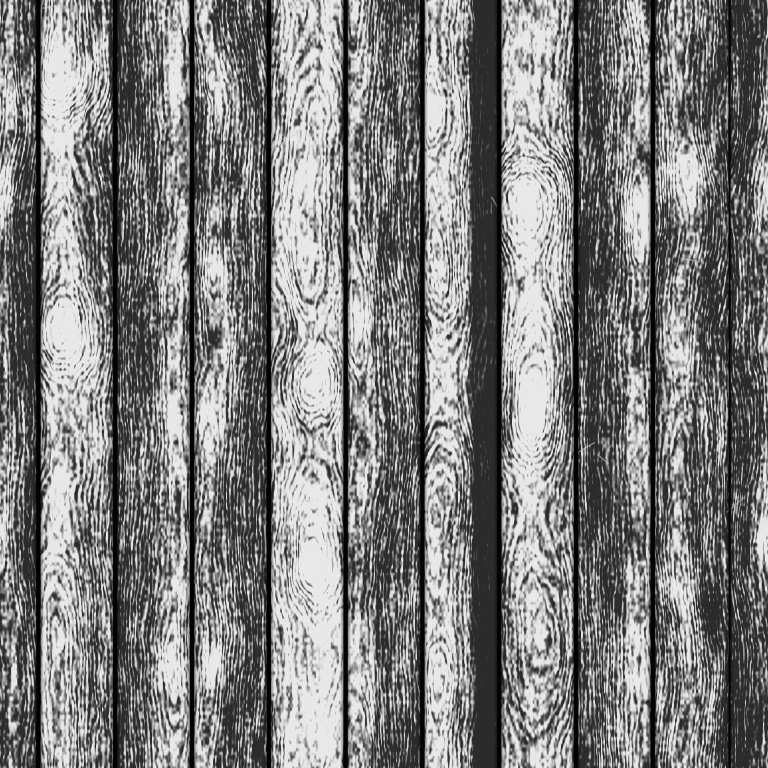
This texture is drawn by a three.js fragment shader. Its source:

```glsl
// Ten weathered upright wooden planks in black and white, with grain, knots and scratches.
varying vec2 vUv;

const float PLANKS = 10.0;
const vec3 GAP_BLACK = vec3(0.012);
const vec3 DARK_WOOD = vec3(0.17);
const vec3 PALE_WOOD = vec3(0.91);

float hash(vec2 p) {
  vec3 q = fract(p.xyx * 0.1031);
  q += dot(q, q.yzx + 33.33);
  return fract((q.x + q.y) * q.z);
}

// Value noise that repeats after the given number of rows.
float noise(vec2 p, float rows) {
  vec2 i = floor(p);
  vec2 f = fract(p);
  f = f * f * (3.0 - 2.0 * f);
  float y0 = mod(i.y, rows);
  float y1 = mod(i.y + 1.0, rows);
  float low = mix(hash(vec2(i.x, y0)), hash(vec2(i.x + 1.0, y0)), f.x);
  float high = mix(hash(vec2(i.x, y1)), hash(vec2(i.x + 1.0, y1)), f.x);
  return mix(low, high, f.y);
}

// Noise centred on zero, with its own seed for each plank and layer.
float layer(vec2 p, float cells, float rows, float seed) {
  return noise(vec2(p.x * cells + seed * 61.0, p.y * rows), rows) - 0.5;
}

// Plank character: lightness, heart position across, heights of two knots.
vec4 plankLook(float id) {
  if (id < 0.5) return vec4(0.27, 0.55, 0.75, 0.30);
  if (id < 1.5) return vec4(0.55, 0.30, 0.91, 0.57);
  if (id < 2.5) return vec4(0.38, 0.75, 0.14, 0.14);
  if (id < 3.5) return vec4(0.36, 0.25, 0.655, 0.13);
  if (id < 4.5) return vec4(0.66, 0.55, 0.50, 0.27);
  if (id < 5.5) return vec4(0.42, 0.12, 0.58, 0.58);
  if (id < 6.5) return vec4(0.50, 0.25, 0.12, 0.86);
  if (id < 7.5) return vec4(0.56, 0.42, 0.735, 0.47);
  if (id < 8.5) return vec4(0.37, 0.85, 0.71, 0.71);
  return vec4(0.36, 0.38, 0.77, 0.235);
}

float bell(float x, float width) {
  return exp(-x * x / (width * width));
}

// Lightness of the wood at p, where x runs across one plank and y up the canvas.
float woodLight(vec2 p, float id) {
  vec4 look = plankLook(id);
  float heart = look.y + 0.22 * layer(vec2(0.0, p.y), 1.0, 7.0, id + 10.0);
  float across = p.x - heart + 0.09 * layer(p, 4.0, 11.0, id + 20.0);
  float knotGap = min(abs(p.y - look.z), abs(p.y - look.w));

  // Growth rings: long arches along the heart, closing into ovals at knots.
  float arch = 0.1 + 0.5 * smoothstep(0.3, 0.65, look.x);
  float depth = arch * (0.65 + layer(vec2(0.0, p.y), 1.0, 6.0, id + 30.0));
  depth *= 1.0 - 0.8 * bell(knotGap, 0.055);
  float radius = length(vec2(across, depth));
  float wobble = 1.1 * layer(p, 9.0, 28.0, id + 40.0) + 0.5 * layer(p, 22.0, 90.0, id + 50.0);
  float rings = sin(6.2832 * (radius * 21.0 + wobble));

  // Fibres follow the rings; pores and worn patches break them up.
  float fibre = layer(vec2(radius, p.y), 52.0, 34.0, id + 60.0);
  float streak = layer(p, 30.0, 14.0, id + 70.0);
  float pores = layer(p, 38.0, 210.0, id + 80.0);
  float wear = layer(p, 4.0, 9.0, id + 90.0) + 0.6 * layer(p, 9.0, 36.0, id + 100.0);

  // Pale heartwood and knots, darker flanks, one heavily stained side.
  float tone = look.x + 0.2 * bell(across, 0.2) - 0.1 * smoothstep(0.2, 0.6, abs(across));
  float burst = 0.8 + 1.2 * layer(p, 10.0, 60.0, id + 110.0);
  tone += 0.5 * burst * bell(across, 0.2) * bell(knotGap, 0.032);
  float stain = step(5.5, id) * step(id, 6.5) * smoothstep(0.6, 0.7, p.x + 0.1 * wear);
  tone -= 0.4 * stain;

  float relief = 0.19 * rings + 0.42 * fibre + 0.3 * streak + 0.55 * pores;
  return smoothstep(0.12, 0.86, tone + relief * (1.0 - 0.45 * stain) + 0.34 * wear);
}

// A thin line between two points, fading to zero at its edge.
float scratch(vec2 p, vec2 a, vec2 along, float width) {
  float t = clamp(dot(p - a, along) / dot(along, along), 0.0, 1.0);
  return 1.0 - smoothstep(0.3 * width, width, length(p - a - along * t));
}

float scratches(vec2 p) {
  float mark = 0.0;
  for (int i = 0; i < 18; i++) {
    float k = float(i);
    vec2 start = vec2(hash(vec2(k, 3.0)), hash(vec2(k, 17.0)));
    float angle = 6.2832 * hash(vec2(k, 29.0));
    float size = mix(0.008, 0.035, hash(vec2(k, 41.0)));
    mark = max(mark, scratch(p, start, size * vec2(cos(angle), sin(angle)), 0.0016));
  }
  return mark;
}

void main() {
  // Gaps fall half a plank in from each side, so the dark plank wraps round.
  float slot = vUv.x * PLANKS + 0.5;
  float id = mod(floor(slot), PLANKS);
  float u = fract(slot);

  float light = woodLight(vec2(u, vUv.y), id);
  light = mix(light, 0.85, 0.5 * scratches(vUv));
  vec3 color = mix(DARK_WOOD, PALE_WOOD, light);

  // Black gaps with a soft shaded lip; the last gap is narrower.
  float edge = min(u, 1.0 - u);
  float lastGap = 1.0 - smoothstep(0.04, 0.05, abs(vUv.x - 0.95));
  float halfGap = mix(0.028, 0.012, lastGap);
  color *= mix(0.65, 1.0, smoothstep(halfGap, halfGap + 0.05, edge));
  color = mix(GAP_BLACK, color, smoothstep(halfGap - 0.008, halfGap + 0.01, edge));
  gl_FragColor = vec4(color, 1.0);
}
```
